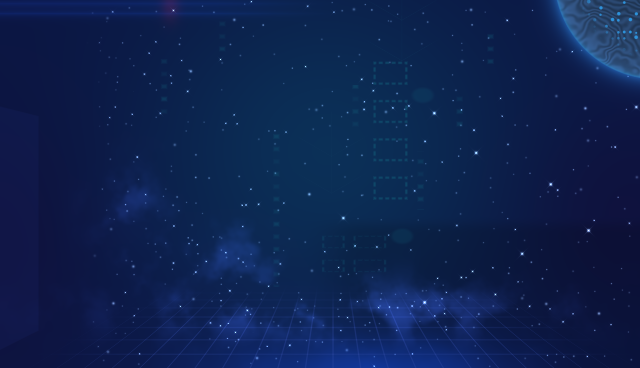
Reproduce this background procedurally as a Shadertoy shader.

```glsl
// Deep blue night backdrop: stars, dotted data columns, floor grid and a corner planet.

// Lengths are in canvas heights, origin at the lower left.
const vec3 NAVY = vec3(0.043, 0.085, 0.262);
const vec3 TEAL = vec3(0.045, 0.205, 0.355);
const vec3 PLUM = vec3(0.062, 0.064, 0.235);
const vec3 GLOW = vec3(0.03, 0.12, 0.35);
const vec3 GRID = vec3(0.2, 0.3, 0.66);
const vec3 DATA = vec3(0.07, 0.4, 0.5);
const vec3 MIST = vec3(0.17, 0.26, 0.6);
const vec3 STAR = vec3(0.7, 0.84, 1);
const vec3 PLANET = vec3(0.19, 0.32, 0.5);
const vec3 RIM = vec3(0.16, 0.52, 0.78);
const vec3 DISC = vec3(1.787, 1.066, 0.281); // planet centre, radius
const vec2 VANISHING = vec2(0.905, 0.51);
const vec2 GRID_SCALE = vec2(6.8, 5.2);
// Dotted columns: x, bottom, top
const vec3 COLUMNS[7] = vec3[7](
  vec3(0.446, 0.68, 0.84), vec3(0.604, 0.84, 0.96), vec3(0.751, 0.22, 0.64),
  vec3(0.966, 0.65, 0.77), vec3(1.143, 0.43, 0.59), vec3(1.249, 0.65, 0.74),
  vec3(1.333, 0.81, 0.92));

vec2 hash2(vec2 p) {
  vec3 q = fract(p.xyx * vec3(0.1031, 0.103, 0.0973));
  q += dot(q, q.yzx + 33.33);
  return fract((q.xx + q.yz) * q.zy);
}

float noise(vec2 p) {
  vec2 i = floor(p), f = fract(p);
  f = f * f * (3.0 - 2.0 * f);
  return mix(mix(hash2(i).x, hash2(i + vec2(1, 0)).x, f.x),
             mix(hash2(i + vec2(0, 1)).x, hash2(i + 1.0).x, f.x), f.y);
}

float fbm(vec2 p) {
  float sum = 0.0, gain = 0.5;
  for (int i = 0; i < 4; i++, gain *= 0.5) {
    sum += gain * noise(p);
    p = mat2(1.6, 1.2, -1.2, 1.6) * p + 7.3;
  }
  return sum;
}

float blob(vec2 p, float x, float y, float w, float h) {
  vec2 q = (p - vec2(x, y)) / vec2(w, h);
  return exp(-dot(q, q));
}

float box(vec2 p, float w, float h) { return max(abs(p.x) - w, abs(p.y) - h); }

float cover(float d, float soft) { return 1.0 - smoothstep(-soft, soft, d); }

// One hashed star per cell; some carry a diagonal glint
float stars(vec2 p, float cells, float density, float radius) {
  vec2 id = floor(p * cells), h = hash2(id + cells), g = hash2(id + 71.7);
  vec2 d = (fract(p * cells) - 0.2 - 0.6 * h) / (cells * radius);
  vec2 r = abs(vec2(d.x + d.y, d.x - d.y));
  float glint = exp(-2.5 * min(r.x, r.y) - 0.45 * max(r.x, r.y)) * step(0.75, g.y);
  return step(g.x, density) * (exp(-dot(d, d)) + 0.5 * glint) * (0.25 + 0.75 * g.y * g.y);
}

// Dotted outlines of stacked digits
float digits(vec2 q, float w, float h, float period, float px) {
  float inside = cover(abs(q.y) - h, px);
  q.y = mod(q.y + h, period) - 0.5 * period;
  float outline = abs(box(q, w, 0.27 * period)) - 0.003;
  float dots = box(fract(q / vec2(0.0175, 0.02)) - 0.5, 0.3, 0.3);
  return inside * cover(outline, px) * cover(dots, 0.15);
}

float chevron(vec2 q, float px) {
  float wings = cover(abs(q.y - 0.58 * abs(q.x)), px) * cover(abs(q.x) - 0.085, 0.03);
  return wings + 0.7 * cover(box(q - vec2(0, 0.06), 0.0, 0.06), px);
}

void mainImage(out vec4 fragColor, in vec2 fragCoord) {
  float px = 1.0 / iResolution.y;
  vec2 p = fragCoord * px;

  // Teal heart, plum sides, upper left bands
  vec3 col = mix(NAVY, TEAL, 0.85 * blob(p, 0.89, 0.59, 0.5, 0.47));
  col = mix(col, PLUM, 0.75 * (blob(p, 0.0, 0.32, 0.24, 0.4) + blob(p, 1.7, 0.42, 0.26, 0.28)));
  col *= 1.0 - 0.14 * cover(p.y - 0.39, 0.025) * smoothstep(0.82, 1.0, p.x);
  float band = exp(-abs(p.y - 0.963) / 0.007) + exp(-abs(p.y - 0.99) / 0.012);
  col += 0.35 * GLOW * band * cover(p.x - 0.72, 0.25);
  col.r += 0.13 * blob(p, 0.463, 0.985, 0.025, 0.045);

  // Slanted side panel
  float side = max(p.x - 0.104, max(p.y - 0.71 + 0.25 * p.x, 0.05 + 0.5 * p.x - p.y));
  col += 0.03 * MIST * (2.0 * cover(side, px) + cover(abs(side), px));

  // Dotted columns, digits and chevrons
  float data = 0.0, row = p.y / 0.034;
  for (int i = 0; i < 7; i++) {
    vec3 c = COLUMNS[i];
    vec2 q = vec2(p.x - c.x, (fract(row) - 0.5) * 0.034);
    float lit = 0.2 + 0.35 * hash2(vec2(float(i), floor(row))).x;
    data += lit * cover(box(q, 0.007, 0.005), 0.004) * step(c.y, p.y) * step(p.y, c.z);
  }
  data += 0.7 * digits(p - vec2(1.061, 0.645), 0.043, 0.208, 0.104, px);
  data += 0.4 * digits(p - vec2(0.906, 0.31), 0.028, 0.065, 0.065, px);
  data += 0.4 * digits(p - vec2(1.005, 0.31), 0.041, 0.065, 0.065, px);
  for (float k = 0.0; k < 2.0; k++) {
    data += 0.14 * chevron(p - vec2(0.901, 0.575 - 0.1 * k), px);
    data += 0.25 * chevron(p - vec2(1.092, 0.835 + 0.11 * k), px);
    vec2 q = p - mix(vec2(1.149, 0.741), vec2(1.093, 0.358), k);
    data += 0.28 * cover(length(q * vec2(0.7, 1)) - 0.02, 0.005);
  }
  col = mix(col, DATA, min(data, 1.0) * 0.65);

  // Perspective floor and bottom glow
  float drop = max(VANISHING.y - p.y, 0.05);
  vec2 cell = vec2(p.x - VANISHING.x, 1) * GRID_SCALE / drop;
  vec2 width = px * GRID_SCALE / vec2(drop, drop * drop);
  vec2 line = 1.0 - smoothstep(vec2(0), 1.3 * width, 0.5 - abs(fract(cell) - 0.5));
  float ground = cover(p.y - 0.17, 0.06) * cover(abs(cell.x) - 9.0, 3.0);
  col += GLOW * blob(p, 0.98, -0.02, 0.42, 0.095) * (0.5 + fbm(p * 5.0));
  col = mix(col, GRID, ground * dot(line, vec2(0.3, 0.2)));

  // Mist, and stars that crowd in it
  float mist = blob(p, 0.92, 0.16, 0.5, 0.075) + 0.6 * blob(p, 0.35, 0.42, 0.09, 0.11)
    + 0.6 * blob(p, 0.6, 0.31, 0.15, 0.09);
  col += MIST * mist * (0.06 + 0.55 * smoothstep(0.38, 0.75, fbm(p * 11.0)));
  float crowd = min(mist + blob(p, 0.37, 0.81, 0.12, 0.11), 1.0);
  float light = stars(p, 9.0, 0.32, 0.0036) + 0.75 * stars(p, 22.0, 0.24, 0.0024)
    + 0.8 * stars(p, 46.0, 0.05 + 0.28 * crowd, 0.0019);
  col += STAR * light * smoothstep(0.22, 0.34, p.x);

  // Planet with streaks, dots, rim and halo
  vec2 s = p - DISC.xy, c = s * 62.0, h = hash2(floor(c) + 19.0);
  float d = length(s) - DISC.z;
  float streak = cos(90.0 * fbm(s * 7.0) + 110.0 * d);
  vec3 ball = PLANET * (0.75 + 0.12 * streak + 0.35 * exp(18.0 * d));
  float dots = cover(length(fract(c) - 0.35 - 0.3 * h) - 0.15 - 0.16 * h.y, 0.12);
  ball = mix(ball, RIM * 1.1, dots * step(h.x, 0.42) * cover(d + 0.075, 0.03));
  ball = mix(ball, RIM, 0.75 * exp(-abs(d) / 0.006));
  col += RIM * 0.45 * exp(-max(d, 0.0) / 0.022);
  fragColor = vec4(mix(col, ball, cover(d, px)), 1);
}
```
